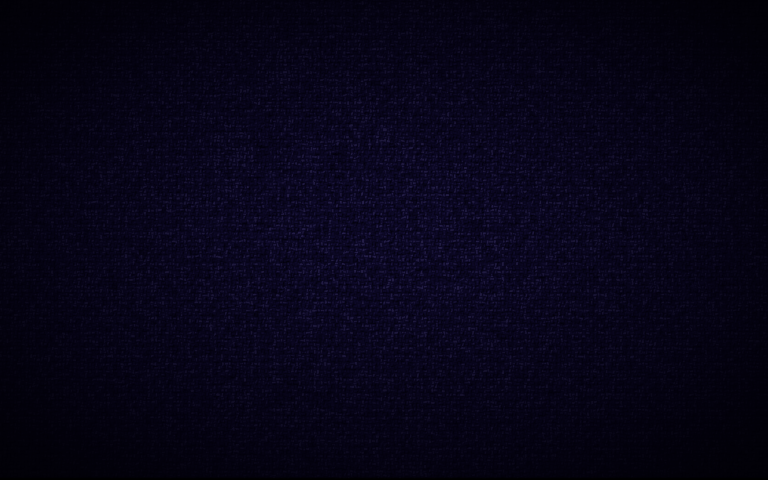
A Shadertoy shader for this background:

```glsl
float hash(vec2 p) {
    vec3 q = fract(vec3(p.xyx) * 0.1031);
    q += dot(q, q.yzx + 33.33);
    return fract((q.x + q.y) * q.z);
}

float valueNoise(vec2 p) {
    vec2 cell = floor(p);
    vec2 f = smoothstep(0.0, 1.0, fract(p));
    float low = mix(hash(cell), hash(cell + vec2(1, 0)), f.x);
    float high = mix(hash(cell + vec2(0, 1)), hash(cell + vec2(1, 1)), f.x);
    return mix(low, high, f.y);
}

// Brightness of a plain weave with one thread per unit
float weave(vec2 p) {
    p += 0.5 * vec2(valueNoise(p * 0.5), valueNoise(p * 0.5 + 71.0));
    vec2 cell = floor(p);
    vec2 f = fract(p) - 0.5;
    float over = mod(cell.x + cell.y, 2.0);
    vec2 thread = mix(f, f.yx, over);
    float body = smoothstep(0.5, 0.05, abs(thread.x));
    float bend = 1.0 - 1.2 * thread.y * thread.y;
    return body * bend * mix(0.6, 1.4, hash(cell));
}

void mainImage(out vec4 fragColor, in vec2 fragCoord) {
    vec2 uv = fragCoord / iResolution.xy;
    vec2 p = fragCoord / iResolution.y;

    // Wide central glow
    vec2 q = (uv - vec2(0.5, 0.52)) * vec2(2.2, 2.25);
    float glow = exp(-dot(q, q));

    // Cloth threads, slanted fibres and horizontal rows
    vec2 slant = vec2(p.x - 0.45 * p.y, p.y);
    float fibre = valueNoise(slant * vec2(290.0, 140.0));
    float cross = valueNoise(p * vec2(130.0, 300.0) + 37.0);
    float cloth = 0.38 + 0.42 * weave(p * vec2(130.0, 125.0));
    cloth += 0.45 * (fibre - 0.5) + 0.4 * (cross - 0.5);
    cloth += 0.05 * cos(6.2832 * p.y * 62.5);
    cloth = max(cloth, 0.0);

    vec3 shadow = vec3(0.007, 0.001, 0.044);
    vec3 indigo = vec3(0.056, 0.039, 0.17);
    vec3 color = mix(shadow, indigo, glow * cloth * 1.3);

    // Sparse pale glints on raised fibres
    color += vec3(0.06, 0.06, 0.05) * glow * smoothstep(0.7, 1.1, cloth);

    // Darkened corners and thin lower border
    color *= 1.0 - 0.5 * smoothstep(0.4, 0.75, length(uv - 0.5));
    color *= smoothstep(0.002, 0.007, uv.y);

    fragColor = vec4(color, 1.0);
}
```
